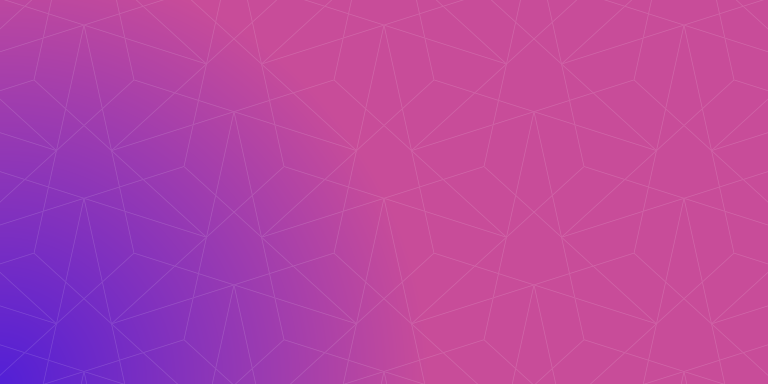
Reproduce this background procedurally as a Shadertoy shader.

```glsl
// A violet corner glow fading into flat pink, overlaid with a faint lattice of
// hairlines. The lattice repeats one hexagonal cell; inside it, three rotated
// and mirrored copies of a three-segment motif form the star-like web.

const vec3 CORNER_VIOLET = vec3(0.322, 0.122, 0.84);
const vec3 FIELD_PINK = vec3(0.784, 0.298, 0.6);
const vec3 LINE_COLOR = vec3(1.0);
const float LINE_OPACITY = 0.15;
const float LINE_WIDTH = 0.0018;               // in canvas heights
const float GLOW_REACH = 0.5;                  // in canvas diagonals
const float CELL_RADIUS = 0.26042;             // hexagon radius, in canvas heights
const vec2 CELL_CENTER = vec2(1.0, 0.5664);    // center of one cell

const float SQRT3 = sqrt(3.0);
const vec2 HALF_PERIOD = vec2(1.5, 0.5 * SQRT3);
const vec2 NODE = vec2(0.0, SQRT3 - sqrt(2.0)); // keeps opposite spokes collinear

float segmentDistance(vec2 p, vec2 a, vec2 b) {
    vec2 ab = b - a;
    float along = clamp(dot(p - a, ab) / dot(ab, ab), 0.0, 1.0);
    return length(p - a - ab * along);
}

// Offset from the nearest hexagon center, with hexagons of radius one.
vec2 hexCell(vec2 p) {
    vec2 a = mod(p + HALF_PERIOD, 2.0 * HALF_PERIOD) - HALF_PERIOD;
    vec2 b = mod(p, 2.0 * HALF_PERIOD) - HALF_PERIOD;
    return dot(a, a) < dot(b, b) ? a : b;
}

// Distance to the web of spokes around the three nodes of a cell.
float webDistance(vec2 p) {
    const mat2 THIRD_TURN = mat2(-0.5, 0.5 * SQRT3, -0.5 * SQRT3, -0.5);
    vec2 corner = vec2(1.0, 0.0);
    // Nodes of the neighboring cells to the side and ahead
    vec2 sideNode = HALF_PERIOD - NODE.y * vec2(0.5 * SQRT3, 0.5);
    vec2 aheadNode = vec2(0.0, SQRT3) + NODE.y * vec2(0.5 * SQRT3, -0.5);

    float nearest = 1e3;
    for (int i = 0; i < 3; i++) {
        vec2 q = vec2(abs(p.x), p.y);
        nearest = min(nearest, segmentDistance(q, NODE, corner));
        nearest = min(nearest, segmentDistance(q, NODE, sideNode));
        nearest = min(nearest, segmentDistance(q, NODE, aheadNode));
        p = THIRD_TURN * p;
    }
    return nearest;
}

// Share of a pixel covered by a line, also when it is thinner than the pixel.
float lineCoverage(float dist, float width, float pixel) {
    float overlap = 0.5 * (width + pixel) - dist;
    return clamp(overlap, 0.0, min(width, pixel)) / pixel;
}

void mainImage(out vec4 fragColor, in vec2 fragCoord) {
    vec2 pos = fragCoord / iResolution.y;
    float pixel = 1.0 / iResolution.y;

    // Radial glow from the lower left corner
    float diagonal = length(iResolution.xy) / iResolution.y;
    float fade = clamp(length(pos) / (GLOW_REACH * diagonal), 0.0, 1.0);
    vec3 color = mix(CORNER_VIOLET, FIELD_PINK, fade);

    // Line lattice, with the cell's vertical axis pointing down
    vec2 lattice = (pos - CELL_CENTER) * vec2(1.0, -1.0) / CELL_RADIUS;
    float dist = webDistance(hexCell(lattice)) * CELL_RADIUS;
    float coverage = lineCoverage(dist, LINE_WIDTH, pixel);
    color = mix(color, LINE_COLOR, LINE_OPACITY * coverage);

    fragColor = vec4(color, 1.0);
}
```
